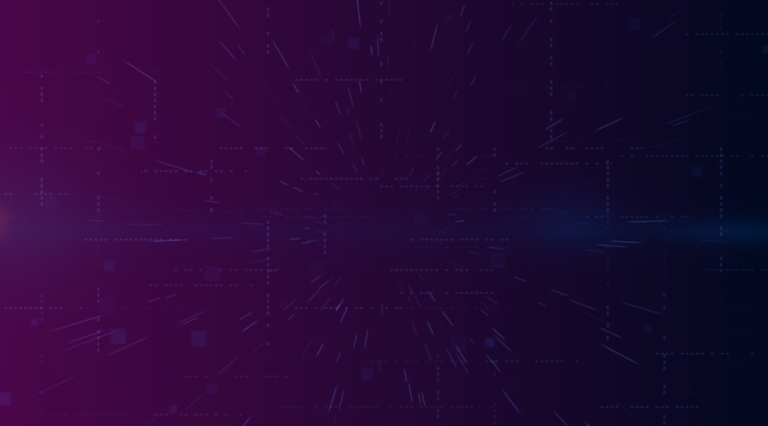
Reproduce this background procedurally as a Shadertoy shader.

```glsl
// Dark magenta-to-navy digital backdrop with radial streaks, dotted traces and faint squares.
#define FOCUS vec2(0.0, -0.04)
#define HORIZON 0.458
#define STREAK_GAIN 0.75
#define TRACE_GAIN 0.5
#define SQUARE_COUNT 30
#define COLUMN_PITCH 0.0737
#define COLUMN_START 0.2018
#define ROW_COUNT 56.0

const float TAU = 6.2831853;
const vec3 MAGENTA = vec3(0.293, 0.025, 0.285);
const vec3 NAVY = vec3(0.008, 0.030, 0.122);
const vec3 STEEL = vec3(0.08, 0.17, 0.27);

float hash(vec2 p) {
    vec3 q = fract(vec3(p.xyx) * 0.1031);
    q += dot(q, q.yzx + 33.33);
    return fract((q.x + q.y) * q.z);
}

// Soft elliptical spot, one at its centre
float spot(vec2 p, vec2 centre, vec2 radius) {
    vec2 d = (p - centre) / radius;
    return exp(-dot(d, d));
}

// Filled band of a given half width with smooth edges
float band(float d, float halfWidth, float soft) {
    return 1.0 - smoothstep(halfWidth - soft, halfWidth + soft, abs(d));
}

// Short dashes pointing away from the focus, scattered in polar cells
float streaks(vec2 d, float sectors, float seed, float soft) {
    float r = max(length(d), 0.001);
    float angle = atan(d.y, d.x) / TAU * sectors;
    float sector = floor(angle);
    float ring = log(r) * 3.5 + 7.0 * hash(vec2(sector, seed));
    vec2 cell = vec2(sector, floor(ring));
    float pick = hash(cell + seed * 17.0);
    float offset = (fract(angle) - 0.5) * TAU * r / sectors;
    float reach = 0.1 + 0.3 * hash(cell + seed * 29.0);
    float along = 1.0 - smoothstep(reach * 0.5, reach, abs(fract(ring) - 0.5));
    float range = smoothstep(0.08, 0.22, r) * (1.0 - smoothstep(0.65, 1.0, r));
    float strength = smoothstep(0.84, 1.0, pick);
    return band(offset, 0.0016, soft) * along * strength * range;
}

// Broken vertical dotted lines on a regular pitch
float columns(vec2 uv, vec2 p, float aspect, float soft) {
    float x = (uv.x - COLUMN_START) / COLUMN_PITCH + 0.5;
    float id = floor(x);
    float offset = (fract(x) - 0.5) * COLUMN_PITCH * aspect;
    float dash = floor(p.y * 70.0);
    float lit = step(0.45, hash(vec2(id, dash)));
    float run = smoothstep(0.48, 0.7, hash(vec2(id + 31.0, floor(p.y * 6.0))));
    float dots = band(fract(p.y * 70.0) - 0.5, 0.28, soft * 70.0);
    return band(offset, 0.0028, soft) * dots * lit * run;
}

// Broken horizontal dotted lines, denser near the horizon
float rows(vec2 uv, vec2 p, float soft) {
    float y = uv.y * ROW_COUNT;
    float id = floor(y);
    float offset = (fract(y) - 0.5) / ROW_COUNT;
    float run = hash(vec2(floor(p.x * 4.0 + 9.0 * hash(vec2(id, 3.0))), id));
    float density = 0.9 - 0.25 * exp(-abs(uv.y - HORIZON) * 6.0);
    float x = p.x * 85.0;
    float lit = step(0.3, hash(vec2(floor(x), id + 50.0)));
    float dots = band(fract(x) - 0.5, 0.3, soft * 85.0);
    return band(offset, 0.0022, soft) * dots * lit * smoothstep(density, 1.0, run);
}

// Faint translucent squares of varied size
float squares(vec2 p, float aspect, float soft) {
    float sum = 0.0;
    for (int i = 0; i < SQUARE_COUNT; i++) {
        float k = float(i);
        vec2 centre = vec2(hash(vec2(k, 1.7)), hash(vec2(k, 8.3))) - 0.5;
        vec2 d = abs(p - centre * vec2(aspect, 1.0));
        float size = mix(0.007, 0.019, hash(vec2(k, 4.1)));
        float strength = mix(0.08, 0.34, hash(vec2(k, 6.9)));
        sum += strength * band(max(d.x, d.y), size, soft + 0.001);
    }
    return sum;
}

void mainImage(out vec4 fragColor, in vec2 fragCoord) {
    vec2 uv = fragCoord / iResolution.xy;
    float aspect = iResolution.x / iResolution.y;
    vec2 p = (uv - 0.5) * vec2(aspect, 1.0);
    float soft = 1.0 / iResolution.y;

    // Base gradient
    vec3 color = mix(MAGENTA, NAVY, uv.x);

    // Horizon haze and side glows
    float haze = exp(-abs(uv.y - HORIZON) * 26.0);
    color += vec3(-0.01, 0.022, 0.035) * haze;
    color += vec3(-0.01, 0.055, 0.045) * spot(uv, vec2(0.0, 0.48), vec2(0.13, 0.15));
    color += vec3(0.09, 0.03, -0.01) * spot(uv, vec2(0.0, 0.48), vec2(0.012, 0.04));
    color += vec3(-0.01, 0.035, 0.06) * spot(uv, vec2(0.745, 0.48), vec2(0.06, 0.07));
    color += vec3(0.0, 0.04, 0.07) * spot(uv, vec2(0.96, 0.455), vec2(0.09, 0.03));

    // Streaks, traces and squares
    vec2 d = p - FOCUS;
    float rays = streaks(d, 64.0, 1.0, soft) + streaks(d, 96.0, 2.0, soft)
               + streaks(d, 136.0, 3.0, soft);
    float traces = columns(uv, p, aspect, soft) + rows(uv, p, soft);
    color += STEEL * (STREAK_GAIN * rays + TRACE_GAIN * traces);
    color += vec3(0.03, 0.12, 0.25) * squares(p, aspect, soft);

    fragColor = vec4(clamp(color, 0.0, 1.0), 1.0);
}
```
